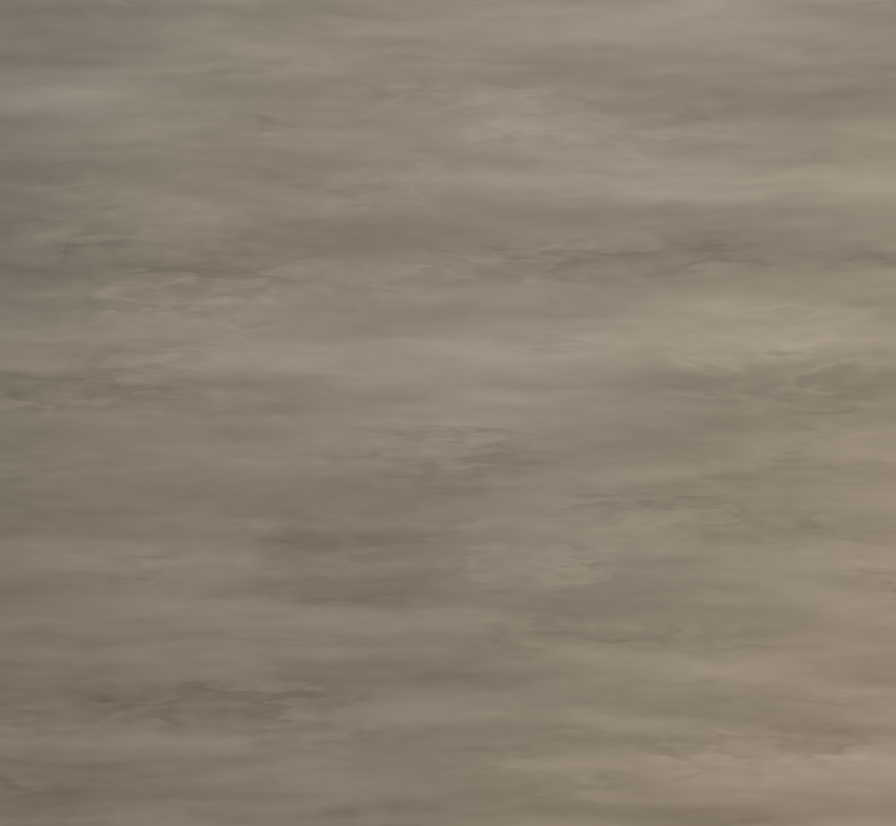
A WebGL 2 fragment shader for this texture:

```glsl
#version 300 es
precision highp float;

uniform vec2 u_resolution;
out vec4 fragColor;

// Integer hash giving a pseudo-random gradient in [-1, 1]
vec2 hashGradient(vec2 cell) {
    uvec2 q = uvec2(ivec2(cell)) * uvec2(1597u, 3812u) + uvec2(7919u, 104729u);
    q = q * 1664525u + 1013904223u;
    q.x += q.y * 1664525u;
    q.y += q.x * 1664525u;
    q ^= q >> 16u;
    q.x += q.y * 1664525u;
    q.y += q.x * 1664525u;
    q ^= q >> 16u;
    return vec2(q & 65535u) / 32767.5 - 1.0;
}

float gradientNoise(vec2 p) {
    vec2 cell = floor(p), f = p - cell;
    vec2 u = f * f * f * (f * (f * 6.0 - 15.0) + 10.0);
    vec2 e = vec2(0.0, 1.0);
    float a = dot(hashGradient(cell), f);
    float b = dot(hashGradient(cell + e.yx), f - e.yx);
    float c = dot(hashGradient(cell + e.xy), f - e.xy);
    float d = dot(hashGradient(cell + e.yy), f - e.yy);
    return mix(mix(a, b, u.x), mix(c, d, u.x), u.y);
}

float fbm(vec2 p) {
    float sum = 0.0, amplitude = 0.6;
    for (int i = 0; i < 4; i++) {
        sum += amplitude * gradientNoise(p);
        p = mat2(2.0, 0.06, -0.1, 2.0) * p + vec2(17.3, 9.1);
        amplitude *= 0.5;
    }
    return sum;
}

// Thin line with a crisp lower edge and a fading upper side
float feathered(float n) {
    return smoothstep(-0.06, 0.03, n) * exp(-8.0 * max(n, 0.0));
}

void main() {
    vec2 uv = gl_FragCoord.xy / u_resolution;
    vec2 p = gl_FragCoord.xy / u_resolution.y;

    // Gentle waviness of the grain
    vec2 grain = p;
    grain.y += 0.02 * fbm(p * vec2(2.2, 4.0) + 31.0);
    grain.y += 0.009 * fbm(p * vec2(12.0, 22.0) + 57.0);

    // Broad bands and finer streaks
    float tone = 0.145 * fbm(grain * vec2(1.2, 9.5) + 3.0);
    tone += 0.11 * fbm(grain * vec2(2.8, 21.0) + 83.0);
    tone += 0.036 * fbm(grain * vec2(10.0, 55.0) + 140.0);

    // Scattered dark cracks and pale ridges
    float darkPatch = smoothstep(-0.04, 0.26, fbm(p * vec2(2.8, 11.0) + 205.0));
    float palePatch = smoothstep(0.0, 0.3, fbm(p * vec2(2.5, 10.0) + 251.0));
    tone -= 0.044 * darkPatch * feathered(fbm(grain * vec2(6.0, 34.0) + 311.0));
    tone += 0.036 * palePatch * feathered(fbm(grain * vec2(7.0, 36.0) + 367.0));

    // Faint crinkle in patches
    float crinkle = fbm(grain * vec2(32.0, 75.0) + 419.0);
    tone += crinkle * (0.018 + 0.036 * max(darkPatch, palePatch));

    // Light falls off towards the lower left
    tone += 0.058 * (uv.x - 0.5) + 0.03 * (uv.y - 0.5);
    tone -= 0.026 * smoothstep(0.25, 0.0, uv.x);

    // Cool grey at the upper left, warm beige at the right
    float warmth = 0.8 * (uv.x - 0.5) - 0.6 * (uv.y - 0.5) + 0.3 * fbm(p * vec2(2.0, 5.0) + 467.0);
    vec3 color = vec3(0.553, 0.511, 0.456) + tone * vec3(1.0, 0.97, 0.94);
    color += warmth * vec3(0.014, 0.0, -0.017);

    fragColor = vec4(color, 1.0);
}
```
